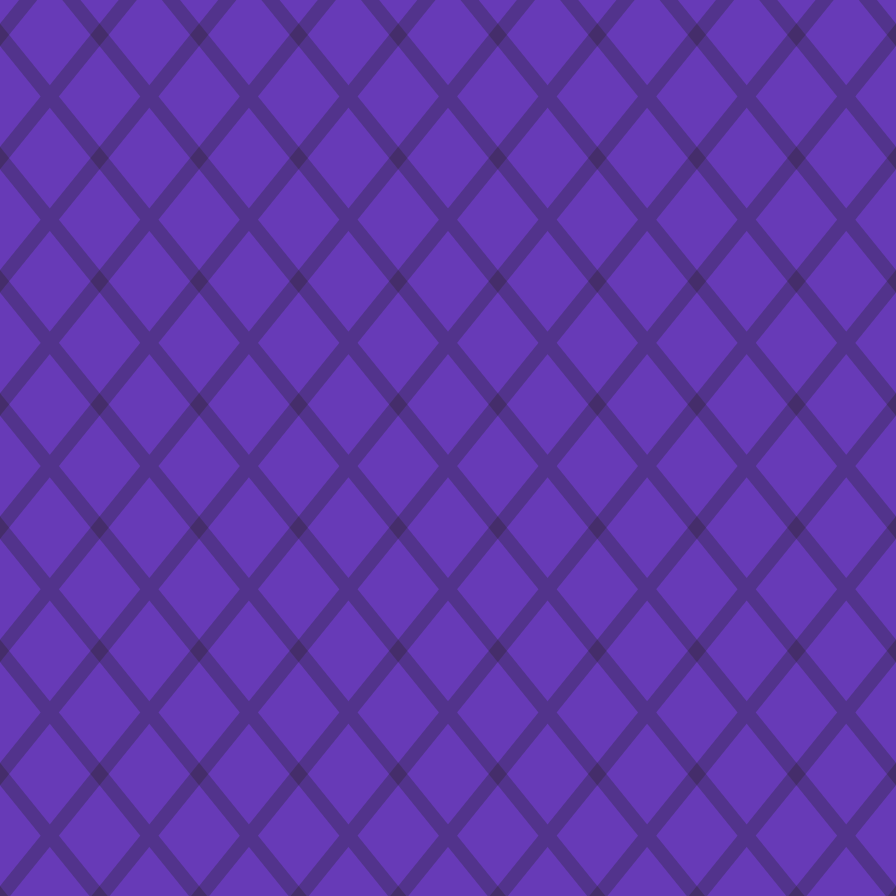
Write a Shadertoy shader that draws this pattern.

```glsl
const vec3 GROUND = vec3(0.404, 0.229, 0.718);
const vec3 STRIPE = vec3(0.320, 0.200, 0.548);
const vec3 OVERLAP = vec3(0.270, 0.178, 0.420);

const vec2 CELL = vec2(1.0 / 9.0, 0.1375);  // one diamond, in canvas units
const vec2 ORIGIN = vec2(0.0, 0.5486);      // centre of one dark crossing
const float STRIPE_WIDTH = 0.0158;

// Signed distance to the nearest integer
vec2 nearestOffset(vec2 v) {
    return fract(v + 0.5) - 0.5;
}

// Coverage of both diagonal stripe families
vec2 stripeCoverage(vec2 cellPos, vec2 cellSize, float width, float pixel) {
    vec2 diagonals = vec2(cellPos.x + cellPos.y, cellPos.x - cellPos.y);
    vec2 dist = abs(nearestOffset(diagonals)) / length(1.0 / cellSize);
    return clamp((0.5 * width - dist) / pixel + 0.5, 0.0, 1.0);
}

// Selects the crossings at cell corners, leaving those at cell centres
float cornerMask(vec2 cellPos) {
    vec2 offset = abs(nearestOffset(cellPos));
    return step(max(offset.x, offset.y), 0.25);
}

void mainImage(out vec4 fragColor, in vec2 fragCoord) {
    float pixel = 1.0 / iResolution.y;
    vec2 cellPos = (fragCoord * pixel - ORIGIN) / CELL;

    // Lattice, with darker overlaps at alternate crossings
    vec2 cover = stripeCoverage(cellPos, CELL, STRIPE_WIDTH, pixel);
    float both = cover.x * cover.y;
    vec3 color = mix(GROUND, STRIPE, cover.x + cover.y - both);
    color = mix(color, OVERLAP, both * cornerMask(cellPos));

    fragColor = vec4(color, 1.0);
}
```
